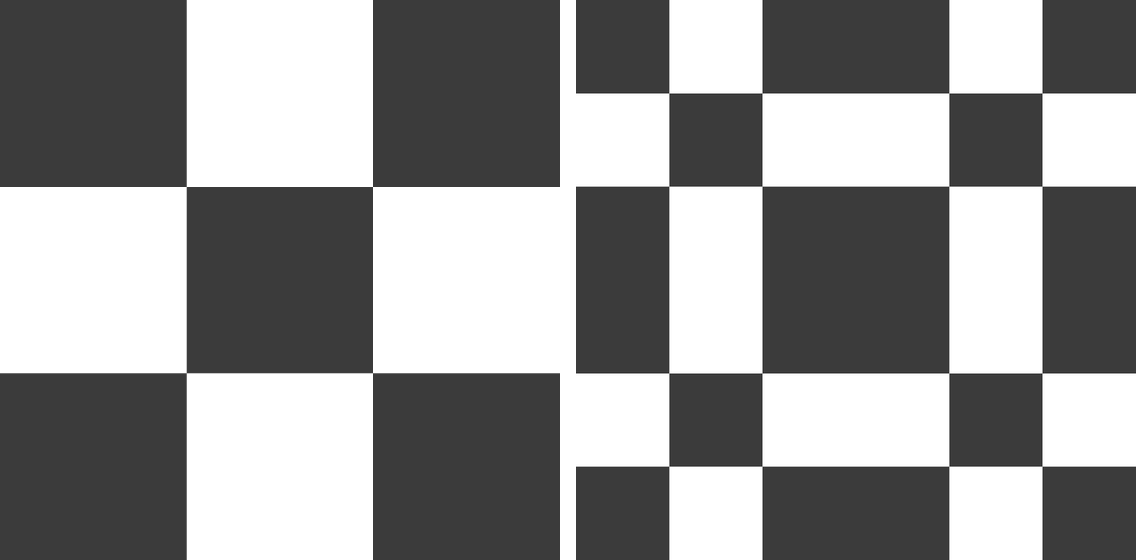
Left: one tile. Right: repeated 2 by 2.
Reproduce this pattern procedurally as a three.js fragment shader.

```glsl
varying vec2 vUv;

const float SQUARES = 3.0;        // squares across and down, odd so that it wraps
const float EDGE_SOFTNESS = 0.001; // half width of the smoothed edge, canvas units
const vec3 DARK_GREY = vec3(0.23);
const vec3 WHITE = vec3(1.0);

// 1 inside odd-numbered strips, 0 inside even ones, on both axes
vec2 oddStrips(vec2 uv) {
  vec2 position = fract(uv) * SQUARES;
  // signed distance to the nearest strip border, positive in odd strips
  vec2 border = 0.5 - abs(mod(position, 2.0) - 1.5);
  // the outer rim lies between two even strips, so it has no border
  vec2 rim = min(position, SQUARES - position);
  border = mix(vec2(-1.0), border, step(0.5, rim));
  float softness = EDGE_SOFTNESS * SQUARES;
  return smoothstep(-softness, softness, border);
}

void main() {
  // a square is white where exactly one of its strips is odd
  vec2 odd = oddStrips(vUv);
  float white = odd.x + odd.y - 2.0 * odd.x * odd.y;
  gl_FragColor = vec4(mix(DARK_GREY, WHITE, white), 1.0);
}
```
